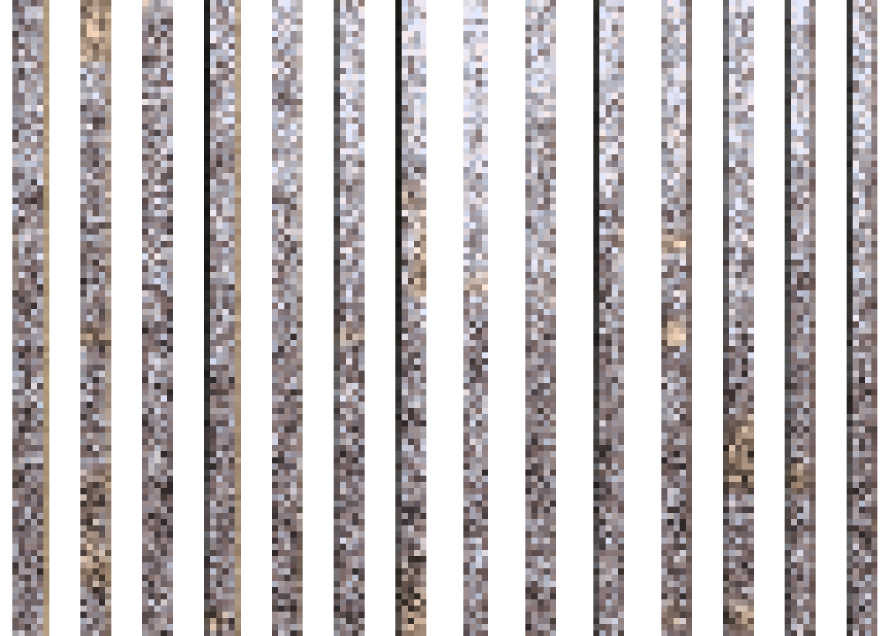
A Shadertoy shader for this pattern:

```glsl
// Fourteen upright bars of weathered, speckled stone on white, drawn as a coarse mosaic.
// Each mosaic cell is coloured from hashed grain, soft mottling and a downward fade;
// some bars carry a dark left edge or a rusty right edge. Edges are supersampled.

const float BARS = 14.0;
const float PERIOD = 10.385;   // bar spacing in mosaic cells

// Strength per bar of the shadowed left edge and the rusty right edge
const float shadowEdge[14] = float[](0.15, 0.1, 0.0, 1.0, 0.0, 0.55, 1.0, 0.0, 0.15, 0.9, 0.1, 0.55, 0.75, 0.85);
const float rustEdge[14] = float[](0.9, 0.4, 0.0, 0.75, 0.25, 0.0, 0.0, 0.0, 0.15, 0.15, 0.65, 0.0, 0.55, 0.5);

float hash(vec2 p) {
    return fract(sin(dot(p, vec2(127.1, 311.7))) * 43758.5453);
}

float valueNoise(vec2 p) {
    vec2 cell = floor(p), f = fract(p);
    f = f * f * (3.0 - 2.0 * f);
    return mix(mix(hash(cell), hash(cell + vec2(1, 0)), f.x),
               mix(hash(cell + vec2(0, 1)), hash(cell + vec2(1, 1)), f.x), f.y);
}

// Speckled stone: pale and cool at the top, dark and brown lower down
vec3 stone(vec2 cell, float bar, float depth) {
    float top = mix(0.60, 0.80, smoothstep(0.0, 7.0, bar));
    float light = mix(top, 0.49, smoothstep(0.0, 0.8, depth));
    light += 0.05 * float(bar == 7.0);
    light += 0.16 * (valueNoise(vec2(cell.x * 0.3, cell.y * 0.16)) - 0.5);
    light += 0.38 * (hash(cell) + hash(cell + 53.7) - 1.0);
    light = clamp(light, 0.17, 0.93);

    vec3 tint = mix(vec3(1.11, 0.95, 0.96), vec3(0.99, 0.98, 1.03), smoothstep(0.35, 0.75, light));
    float warmth = hash(cell + 17.3) - 0.5;
    vec3 color = light * (tint + warmth * vec3(0.09, 0.0, -0.09));

    // Sparse ochre stains
    float stain = smoothstep(0.76, 0.95, valueNoise(vec2(bar * 7.3 + cell.x * 0.12, cell.y * 0.13 + 41.0)));
    return mix(color, light * vec3(1.12, 0.93, 0.74), 0.7 * stain);
}

vec3 mosaic(vec2 p) {
    vec2 cell = floor(p);
    float bar = clamp(floor((cell.x - 1.5) / PERIOD), 0.0, BARS - 1.0);

    // Snap each bar to whole cells, with a slight drift near the right
    float drift = 0.15 + 0.75 * exp(-(bar - 10.3) * (bar - 10.3));
    float x = cell.x - floor(2.5 + PERIOD * bar + drift);
    float width = 5.0 + float(bar == 0.0 || bar == 3.0) - float(bar == 7.0);
    if (x < 0.0 || x >= width) return vec3(1.0);

    float depth = cell.y / 103.0;
    vec3 color = stone(cell, bar, depth);
    float grain = hash(cell + 91.1) - 0.5;
    int index = int(bar);

    // Worn edges, one cell wide
    if (x == 0.0) {
        float fade = 1.0 - 0.45 * smoothstep(0.35, 0.9, depth);
        color = mix(color, vec3(0.10, 0.10, 0.09) + 0.07 * grain, shadowEdge[index] * fade);
    }
    if (x == width - 1.0) {
        vec3 rust = mix(vec3(0.70, 0.60, 0.47), vec3(0.40, 0.32, 0.29), smoothstep(5.0, 10.0, bar));
        color = mix(color, rust + 0.12 * grain, rustEdge[index]);
    }
    return color;
}

void mainImage(out vec4 fragColor, in vec2 fragCoord) {
    // Average a 3x3 grid of samples, with cells counted from the upper left
    vec3 sum = vec3(0.0);
    for (int j = 0; j < 3; j++) {
        for (int i = 0; i < 3; i++) {
            vec2 q = fragCoord + (vec2(i, j) - 1.0) / 3.0;
            q.y = iResolution.y - q.y;
            sum += mosaic(q / iResolution.x * 145.0);
        }
    }
    fragColor = vec4(sum / 9.0, 1.0);
}
```
